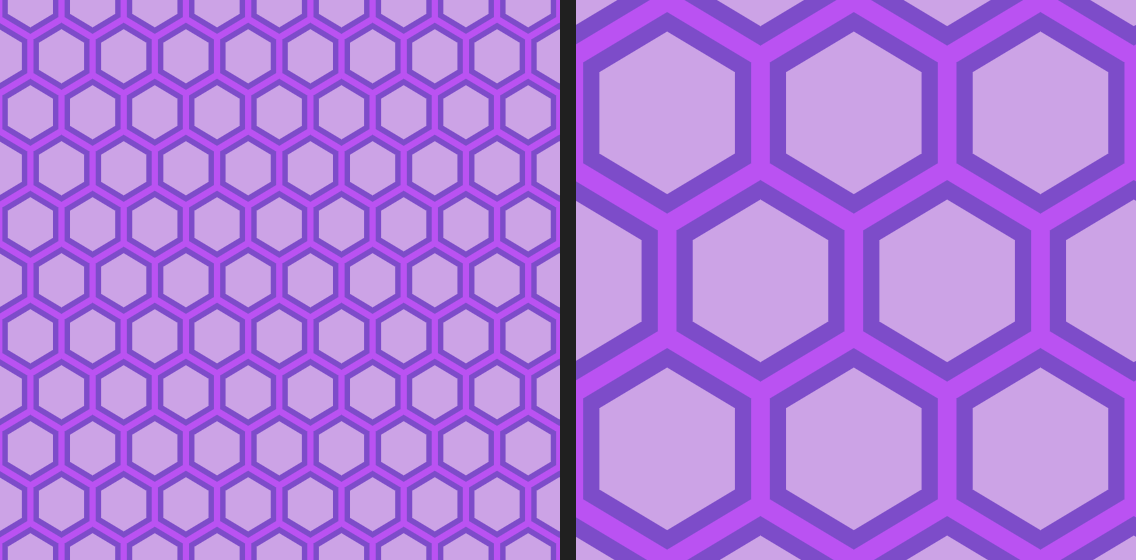
Left, the full canvas; right, a detail of the centre.
This pattern is drawn by a Shadertoy shader. Its source:

```glsl
// Seamless honeycomb: pale lilac hexagons with a dark violet rim, parted by bright purple bands.
// Two interleaved rectangular lattices give the staggered rows; the nearer centre sets
// a hexagonal distance, which is cut into three flat colours.

const float COLUMNS = 9.0;
const float ROW_PAIRS = 5.0;
const float SQRT3 = 1.7320508;
const float FILL_RADIUS = 0.363;   // apothems, in cell widths (0.5 = cell border)
const float RIM_RADIUS = 0.450;
const vec2 SHIFT = vec2(0.0013, 0.0005);

const vec3 LILAC = vec3(0.80, 0.64, 0.90);
const vec3 VIOLET = vec3(0.49, 0.30, 0.79);
const vec3 PURPLE = vec3(0.73, 0.32, 0.95);

// Distance from the centre, constant along hexagons with upright sides
float hexRadius(vec2 p) {
    p = abs(p);
    return max(p.x, dot(p, vec2(0.5, 0.5 * SQRT3)));
}

// Offset from the nearest centre of a rectangular lattice
vec2 wrapCentered(vec2 p, vec2 period) {
    return p - period * floor(p / period + 0.5);
}

// Hexagonal radius inside the nearest cell of the staggered grid
float honeycomb(vec2 p) {
    vec2 period = vec2(1.0, SQRT3);
    float evenRows = hexRadius(wrapCentered(p - vec2(0.5, 0.0), period));
    float oddRows = hexRadius(wrapCentered(p - vec2(0.0, 0.5 * SQRT3), period));
    return min(evenRows, oddRows);
}

// Smooth step from 0 to 1, one pixel wide
float edge(float radius, float limit, float pixel) {
    return clamp((radius - limit) / pixel + 0.5, 0.0, 1.0);
}

void mainImage(out vec4 fragColor, in vec2 fragCoord) {
    vec2 uv = fragCoord / iResolution.xy + SHIFT;

    // Whole repeats both ways; cells stretch slightly in height to fit
    float radius = honeycomb(uv * vec2(COLUMNS, ROW_PAIRS * SQRT3));
    float pixel = COLUMNS / iResolution.x;

    // Fill, rim and band
    vec3 color = mix(LILAC, VIOLET, edge(radius, FILL_RADIUS, pixel));
    color = mix(color, PURPLE, edge(radius, RIM_RADIUS, pixel));
    fragColor = vec4(color, 1.0);
}
```
